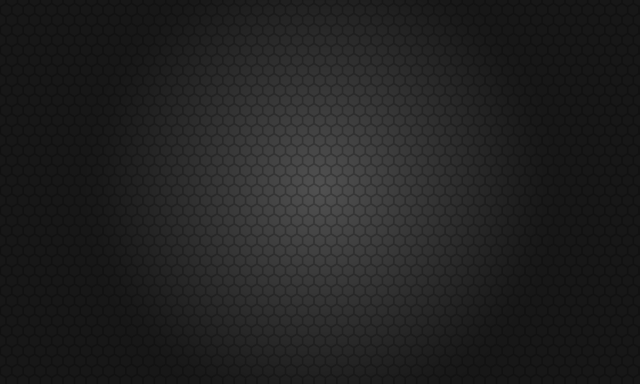
Write a Shadertoy shader that draws this background.

```glsl
// Dark honeycomb mesh lit by a soft round glow at the centre.

const vec3 SHADOW = vec3(0.089);
const vec3 GLOW = vec3(0.315);
const vec2 GLOW_CENTRE = vec2(0.0, 0.51);
const float GLOW_RADIUS = 0.585;

const vec2 CELL_SIZE = vec2(0.0297, 0.0261); // column and row spacing
const vec2 CELL_ORIGIN = vec2(0.0141, 0.504);
const float LINE_HALF_WIDTH = 0.075;         // as a share of one column
const float LINE_SHADE = 0.76;

// Distance to the nearest border of unit-wide, pointy-topped hexagons
float hexBorder(vec2 p) {
    vec2 period = vec2(1.0, sqrt(3.0));
    vec2 a = mod(p + 0.5 * period, period) - 0.5 * period;
    vec2 b = mod(p, period) - 0.5 * period;
    vec2 q = abs(dot(a, a) < dot(b, b) ? a : b);
    return 0.5 - max(q.x, dot(q, vec2(0.5, 0.5 * sqrt(3.0))));
}

// Linear falloff with a gently rounded outer rim
float radialGlow(vec2 p, vec2 centre, float radius) {
    float t = 1.0 - length(p - centre) / radius;
    return 0.5 * (t + sqrt(t * t + 0.003));
}

void mainImage(out vec4 fragColor, in vec2 fragCoord) {
    // Height units, with x measured from the middle
    vec2 p = fragCoord / iResolution.y;
    p.x -= 0.5 * iResolution.x / iResolution.y;

    // Background light
    vec3 color = mix(SHADOW, GLOW, radialGlow(p, GLOW_CENTRE, GLOW_RADIUS));

    // Honeycomb lines, smoothed over about one pixel
    vec2 cell = (p - CELL_ORIGIN) / CELL_SIZE * vec2(1.0, 0.5 * sqrt(3.0));
    float blur = 0.6 / (iResolution.y * CELL_SIZE.x);
    float border = hexBorder(cell);
    float line = 1.0 - smoothstep(LINE_HALF_WIDTH - blur, LINE_HALF_WIDTH + blur, border);
    color *= mix(1.0, LINE_SHADE, line);

    fragColor = vec4(color, 1.0);
}
```
